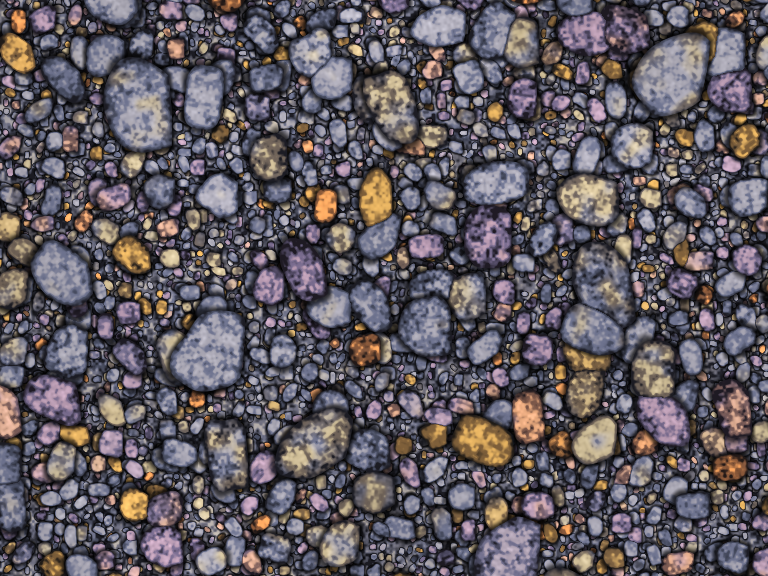
Write a Shadertoy shader that draws this texture.

```glsl
// A bed of wet river pebbles lying on dark grit, seen from above.
// Jittered grids of rounded stones are stacked from fine to coarse; each stone
// gets its own outline, rock colour, mineral speckle, dome light and shadow.

#define INK    vec3(0.11, 0.11, 0.14)
#define SLATE  vec3(0.28, 0.30, 0.38)
#define BLUE   vec3(0.44, 0.46, 0.57)
#define PALE   vec3(0.66, 0.65, 0.70)
#define BROWN  vec3(0.44, 0.39, 0.35)
#define CREAM  vec3(0.80, 0.73, 0.58)
#define LAYERS 5
#define COARSE_CELL 0.155
#define CELL_RATIO  0.58
#define SPECKLE     0.95
#define BRIGHTNESS  0.50
#define SHADOW      0.30

// Integer hash: three random values in 0..1 per lattice point
vec3 hash3(ivec3 cell) {
    uvec3 v = uvec3(cell) * 1664525u + 1013904223u;
    v.x += v.y * v.z; v.y += v.z * v.x; v.z += v.x * v.y;
    v ^= v >> 16u;
    v.x += v.y * v.z; v.y += v.z * v.x; v.z += v.x * v.y;
    return vec3(v >> 8u) / 16777216.0;
}

float noise(vec2 p, int seed) {
    ivec2 i = ivec2(floor(p));
    vec2 f = fract(p);
    f = f * f * (3.0 - 2.0 * f);
    float a = hash3(ivec3(i, seed)).x;
    float b = hash3(ivec3(i + ivec2(1, 0), seed)).x;
    float c = hash3(ivec3(i + ivec2(0, 1), seed)).x;
    float d = hash3(ivec3(i + ivec2(1, 1), seed)).x;
    return mix(mix(a, b, f.x), mix(c, d, f.x), f.y);
}

// Mineral grain, centred on zero
float grain(vec2 p, int seed) {
    return 0.5 * noise(p * 85.0, seed) + 0.5 * noise(p * 190.0, seed + 1) - 0.5;
}

mat2 rotation(float angle) {
    float c = cos(angle), s = sin(angle);
    return mat2(c, s, -s, c);
}

// Rock colour for a lightness, from cool slate to warm brown
vec3 rock(float tone, float warmth) {
    vec3 cool = mix(INK, SLATE, smoothstep(0.08, 0.30, tone));
    cool = mix(cool, BLUE, smoothstep(0.29, 0.46, tone));
    cool = mix(cool, PALE, smoothstep(0.46, 0.68, tone));
    vec3 warm = mix(INK, BROWN, smoothstep(0.08, 0.40, tone));
    warm = mix(warm, CREAM, smoothstep(0.42, 0.70, tone));
    return mix(cool, warm, warmth) + 0.35 * max(tone - 0.68, 0.0);
}

// Radial measure of a stone: 0 at its centre, 1 on its outline
float stoneShape(vec2 q, vec3 rnd, int seed) {
    vec2 a = pow(abs(q), vec2(2.4));
    float d = pow(a.x + a.y, 1.0 / 2.4);
    d *= 1.0 + 0.28 * (noise(q * 1.4 + 9.0, seed) - 0.5);
    vec2 facet = rotation(6.283 * rnd.x) * vec2(1.0, 0.0);
    float cut = dot(q, facet) * mix(1.0, 1.35, rnd.y);
    return max(d, mix(d, cut, 0.85));
}

// Lays one grid of stones over the colour beneath
vec3 layStones(vec3 under, vec2 p, float cell, float density, int layer) {
    float nearest = 9.0, second = 9.0, radius = cell;
    vec2 local = vec2(0.0);
    vec3 look = vec3(0.5);
    int seed = 0;
    ivec2 home = ivec2(floor(p / cell));
    for (int y = -1; y <= 1; y++)
    for (int x = -1; x <= 1; x++) {
        ivec2 id = home + ivec2(x, y);
        vec3 place = hash3(ivec3(id, layer * 7 + 100));
        vec3 form = hash3(ivec3(id, layer * 7 + 101));
        if (place.z > density) continue;
        vec2 centre = (vec2(id) + 0.5 + 0.6 * (place.xy - 0.5)) * cell;
        float r = cell * mix(0.29, 0.50, form.x * form.x);
        float stretch = mix(1.0, 1.32, form.y);
        vec2 q = rotation(form.z * 6.283) * (p - centre);
        int key = id.x * 57 + id.y * 131 + layer * 997;
        float d = stoneShape(q / (r * vec2(stretch, 1.0 / stretch)), form.zxy, key);
        if (d < nearest) {
            second = nearest; nearest = d;
            radius = r; local = q; seed = key;
            look = hash3(ivec3(id, layer * 7 + 102));
        } else second = min(second, d);
    }

    // Contact shadow, then the lit and speckled stone
    float gap = (nearest - 1.0) * radius;
    under *= mix(SHADOW, 1.0, smoothstep(0.0, min(0.013, 0.45 * radius), gap));
    float dome = sqrt(max(1.0 - nearest * nearest, 0.0));
    float patches = noise(local * 38.0, seed + 5);
    float tone = BRIGHTNESS + 0.26 * (look.x - 0.5) + 0.32 * (dome - 0.7);
    tone += SPECKLE * mix(0.55, 1.25, look.y) * grain(local, seed);
    tone += 0.16 * (patches - 0.5);
    tone *= mix(0.45, 1.0, smoothstep(0.0, 0.2, min(1.0 - nearest, second - nearest)));
    float warmth = smoothstep(0.55, 0.85, look.z + 0.45 * (patches - 0.5));
    vec3 stone = rock(tone, warmth);

    // A few ochre and plum stones
    stone *= mix(vec3(1.0), vec3(1.14, 0.97, 0.66), smoothstep(0.84, 0.92, look.z));
    stone *= mix(vec3(1.0), vec3(1.08, 0.92, 0.98), smoothstep(0.7, 0.8, look.y));
    float cover = clamp(0.5 - gap * iResolution.y, 0.0, 1.0);
    return mix(under, stone, cover);
}

void mainImage(out vec4 fragColor, in vec2 fragCoord) {
    vec2 p = fragCoord / iResolution.y;

    // Grit between the stones
    float grit = 0.36 + 1.1 * grain(p, 11);
    vec3 colour = rock(grit, 0.5 * noise(p * 30.0, 13));

    // Fine gravel first, large pebbles last, with thinner drifts
    float drift = noise(p * 3.0 + 4.0, 17) - 0.5;
    for (int i = LAYERS - 1; i >= 0; i--) {
        float cell = COARSE_CELL * pow(CELL_RATIO, float(i));
        float density = 0.46 + 0.11 * float(i);
        colour = layStones(colour, p + 3.7 * float(i), cell, density, i);
    }
    colour *= 1.0 + 0.12 * drift;
    fragColor = vec4(clamp(colour, 0.0, 1.0), 1.0);
}
```
